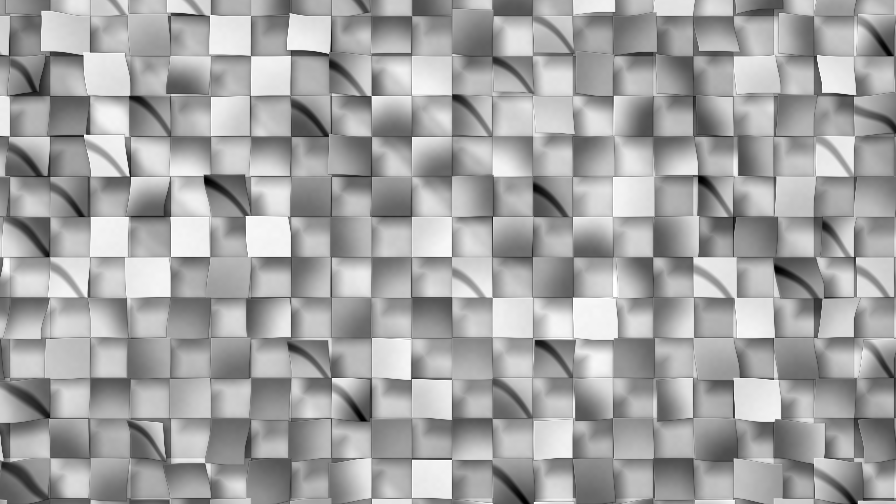
A WebGL 2 fragment shader for this pattern:

```glsl
#version 300 es
precision highp float;
// Checkerboard relief of flat grey tiles and curled, raised paper tiles.
uniform vec2 u_resolution;
out vec4 outColor;

float hash(vec2 p) {
  vec3 q = fract(vec3(p.xyx) * 0.1031);
  q += dot(q, q.yzx + 33.33);
  return fract((q.x + q.y) * q.z);
}

float noise(vec2 p) {
  vec2 i = floor(p), f = fract(p);
  f = f * f * (3.0 - 2.0 * f);
  return mix(mix(hash(i), hash(i + vec2(1, 0)), f.x),
             mix(hash(i + vec2(0, 1)), hash(i + 1.0), f.x), f.y);
}

float boxDistance(vec2 p, float halfSize) {
  vec2 d = abs(p) - halfSize;
  return length(max(d, 0.0)) + min(max(d.x, d.y), 0.0);
}

// Curl across a tile, from 0 at the resting side to 1 at the lifted side
float curl(vec2 id, vec2 q) {
  q = clamp(q, -0.5, 0.5);
  float angle = 6.2832 * hash(id + 7.0);
  vec2 dir = vec2(cos(angle), sin(angle));
  float bend = 0.12 * sin(4.0 * dot(q, vec2(-dir.y, dir.x)) + angle);
  return smoothstep(-0.5, 0.55, dot(q, dir) + bend);
}

// Paper shading: some tiles face the light, the rest roll from dark to light
float paperTone(vec2 id, vec2 q) {
  float facing = smoothstep(0.55, 0.85, hash(id + 31.0));
  float dark = mix(0.29, 0.8, facing) + 0.14 * hash(id + 41.0);
  float light = mix(0.55, 0.94, max(facing, hash(id + 53.0)));
  float t = curl(id, q);
  float tone = mix(dark, light, hash(id + 61.0) < 0.5 ? t : 1.0 - t);
  // Soft diagonal crease on a few tiles
  float across = q.x - q.y + 0.7 * q.x * q.x + 0.4 * (hash(id + 71.0) - 0.5);
  float crease = smoothstep(0.2, 0.04, abs(across));
  return tone - 0.32 * crease * step(0.8, hash(id + 83.0));
}

void main() {
  vec2 uv = gl_FragCoord.xy / u_resolution;
  float aspect = u_resolution.x / u_resolution.y;
  // Grid coordinates, row zero near the top
  vec2 g = vec2(uv.x * aspect, 1.0 - uv.y) * 12.54 - vec2(0.25, 0.4);
  vec2 centre = vec2(aspect, 1.0) * 6.27 - vec2(0.25, 0.4);
  float px = 12.54 / u_resolution.y;

  vec2 cell = floor(g);
  bool raisedCell = mod(cell.x + cell.y, 2.0) > 0.5;
  float shadow = 0.0, contact = 0.0, cover = 0.0, paper = 0.0;

  // Raised tiles around this point, with their shadows
  for (int j = -1; j <= 1; j++) {
    for (int i = -1; i <= 1; i++) {
      vec2 id = cell + vec2(i, j);
      if (mod(id.x + id.y, 2.0) < 0.5) continue;
      vec2 q = g - id - 0.5;
      float height = mix(0.15, 1.0, pow(hash(id + 11.0), 1.4));
      // Perspective pushes the lifted parts outward
      vec2 u = q - (g - centre) * 0.032 * height * curl(id, q);
      float d = boxDistance(u, 0.5);
      float reach = 0.1 + 0.38 * hash(id + 23.0);
      float s = boxDistance(u - vec2(0.75, 1.0) * reach, 0.47);
      shadow = max(shadow, smoothstep(0.24, -0.2, s) * (0.5 + 0.5 * height));
      contact = max(contact, exp(-max(d, 0.0) * 14.0));
      float mask = 1.0 - smoothstep(-0.5 * px, 0.5 * px, d);
      float rim = smoothstep(-0.04, 0.0, d);
      float tone = paperTone(id, u) + 0.08 * rim * (u.x + u.y < 0.0 ? 1.0 : -0.8);
      paper = mix(paper, tone, mask);
      cover = max(cover, mask);
    }
  }

  // Flat tiles, or a side wall where a raised tile has moved aside
  float flatTone = 0.67 + 0.14 * hash(cell + 97.0);
  if (raisedCell) flatTone = mix(0.42, 0.92, step(0.4, hash(cell + 101.0)));
  float wave = noise(vec2(g.x + g.y, g.x - g.y) * vec2(0.22, 0.7));
  flatTone *= 1.0 - 0.5 * shadow;
  flatTone *= 1.0 - 0.14 * contact;
  flatTone += 0.14 * smoothstep(0.55, 0.85, wave) - 0.08 * smoothstep(0.45, 0.15, wave);
  vec2 f = abs(fract(g) - 0.5);
  flatTone -= 0.08 * smoothstep(0.475, 0.5, max(f.x, f.y));

  float tone = mix(flatTone, paper, cover);
  tone += 0.015 * (noise(g * 9.0) - 0.5);
  tone *= 1.03 - 0.1 * dot(uv - 0.5, uv - 0.5);
  outColor = vec4(vec3(clamp(tone, 0.0, 1.0)), 1.0);
}
```
